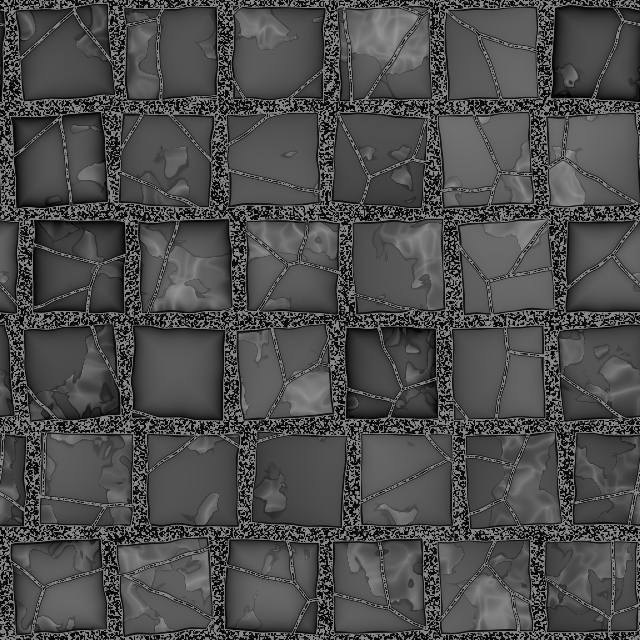
A WebGL 1 fragment shader for this texture map:

```glsl
precision highp float;
// Worn square paving: a grid of slightly turned, cracked tiles in speckled grout.
// Each tile is a wobbly box distance cut by random Voronoi edges; the same signed
// distance drives the pale rim, dark outline and shading. Noise adds flaked patches.

uniform vec2 u_resolution;

#define TILES 6.0          // repeats across and down
#define HALF_SIZE 0.427    // half side of a tile, in cells
#define MAX_TURN 0.085     // largest tile rotation, radians
#define EDGE_WOBBLE 0.030
#define CRACK_HALF 0.0135  // half width of a crack, in cells
#define RIM_WIDTH 0.0075
#define OUTLINE_WIDTH 0.014
#define SPECKLES 512.0     // grout grains across the canvas
#define GROUT_DARK 0.03
#define GROUT_LIGHT 0.53
#define STONE 0.355
#define FLAKE_LEVEL 0.62   // higher means fewer flakes

float hash(vec2 p) {
  vec3 q = fract(p.xyx * 0.1031);
  q += dot(q, q.yzx + 33.33);
  return fract((q.x + q.y) * q.z);
}

vec2 hash2(vec2 p) {
  return vec2(hash(p), hash(p + vec2(41.3, 17.9)));
}

float noise(vec2 p) {
  vec2 i = floor(p), f = fract(p);
  f = f * f * (3.0 - 2.0 * f);
  return mix(mix(hash(i), hash(i + vec2(1.0, 0.0)), f.x),
             mix(hash(i + vec2(0.0, 1.0)), hash(i + 1.0), f.x), f.y);
}

float fbm(vec2 p) {
  float sum = 0.0, amp = 0.55;
  for (int i = 0; i < 3; i++) {
    sum += amp * noise(p);
    p = p * 2.1 + 7.3;
    amp *= 0.48;
  }
  return sum;
}

// Sharp ridge, 1 on the fold line.
float ridge(vec2 p) {
  return 1.0 - abs(2.0 * noise(p) - 1.0);
}

// Sideways shift of each row, counted from the bottom.
float rowShift(float row) {
  vec3 pick = 1.0 - step(0.5, abs(vec3(0.0, 1.0, 2.0) - mod(row, 3.0)));
  vec3 shifts = row < 2.5 ? vec3(0.05, 0.31, 0.17) : vec3(0.24, 0.06, 0.11);
  return dot(pick, shifts);
}

// Wider spread leaves fewer cracks inside the tile.
vec2 crackSite(vec2 id, int i) {
  float spread = mix(1.4, 2.3, hash(id + 83.0));
  return (hash2(id * 7.0 + float(i) * 31.7) - 0.5) * spread;
}

// x: distance to the nearest crack, y: random value of the broken piece.
vec2 cracks(vec2 q, vec2 id) {
  vec2 nearest = vec2(9.0);
  float piece = 0.0, d = 9.0;
  for (int i = 0; i < 4; i++) {
    vec2 to = crackSite(id, i) - q;
    if (dot(to, to) < dot(nearest, nearest)) {
      nearest = to;
      piece = hash(id + float(i) * 5.1);
    }
  }
  for (int i = 0; i < 4; i++) {
    vec2 to = crackSite(id, i) - q;
    vec2 across = to - nearest;
    if (dot(across, across) > 0.00001)
      d = min(d, dot(0.5 * (to + nearest), normalize(across)));
  }
  return vec2(d, piece);
}

void main() {
  vec2 uv = gl_FragCoord.xy / u_resolution;
  float px = TILES / u_resolution.y;

  // Cell and turned tile coordinates
  vec2 grid = uv * TILES;
  grid.x -= rowShift(floor(grid.y));
  vec2 id = mod(floor(grid), TILES) + 3.0;
  vec2 seed = id * 13.7;
  float turn = (hash(id + 70.0) * 2.0 - 1.0) * MAX_TURN;
  vec2 q = fract(grid) - 0.5;
  q = mat2(cos(turn), sin(turn), -sin(turn), cos(turn)) * q;

  // Signed distance, positive inside a piece of stone
  vec2 warp = vec2(noise(q * 6.0 + seed), noise(q * 6.0 + seed + 50.0)) - 0.5;
  vec2 box = abs(q + warp * EDGE_WOBBLE) - HALF_SIZE + 0.01;
  float side = 0.01 - length(max(box, 0.0)) - min(max(box.x, box.y), 0.0);
  vec2 crack = cracks(q + warp * 0.03, id);
  float split = crack.x - CRACK_HALF;
  float gap = min(side, split);

  // Stone: tone per tile and piece, darkened towards its edges
  float shade = hash(id + 31.0);
  float stone = STONE + (hash(id + 9.0) - 0.5) * 0.12 + (crack.y - 0.5) * 0.04;
  stone += 0.10 * dot(q, hash2(id + 23.0) * 2.0 - 1.0);
  stone -= mix(0.03, 0.28, shade * shade) * exp(-max(side, 0.0) * 10.0);
  stone -= mix(0.02, 0.10, shade) * exp(-max(gap, 0.0) * 28.0);

  // Flakes: torn patches with creased, paler faces
  vec2 bent = q + warp * 0.16;
  float level = FLAKE_LEVEL + (hash(id + 57.0) - 0.5) * 0.26;
  float tear = ridge(bent * 7.0 + seed) + 0.4 * ridge(bent * 15.0 + seed);
  float field = fbm(bent * 2.3 + seed) + 0.10 * (tear - 0.85);
  float flake = smoothstep(level, level + 0.012, field);
  float fold = ridge(bent * 5.0 + seed + 20.0);
  float crease = ridge(bent * 10.0 - seed);
  float face = stone + 0.13 * fold * fold * fold + 0.09 * (crease * crease - 0.3);
  stone -= 0.08 * smoothstep(level - 0.03, level, field);
  stone = mix(stone, face, flake);

  // Grout, pale rim and dark outline, heavier on the sides than on cracks
  float grain = smoothstep(0.38, 0.64, noise(uv * SPECKLES + 0.37));
  float grout = mix(GROUT_DARK, GROUT_LIGHT, grain);
  float width = OUTLINE_WIDTH * (0.4 + noise(q * 5.0 + seed + 90.0));
  float line = min(side - width, split - 0.45 * OUTLINE_WIDTH);
  float outline = 1.0 - smoothstep(-0.6 * px, 0.6 * px, line);
  float tone = mix(stone, GROUT_DARK, outline * 0.9);
  tone = mix(GROUT_LIGHT, tone, smoothstep(-0.5 * px, 0.5 * px, gap));
  tone = mix(grout, tone, smoothstep(-0.5 * px, 0.5 * px, gap + RIM_WIDTH));

  gl_FragColor = vec4(vec3(tone), 1.0);
}
```
